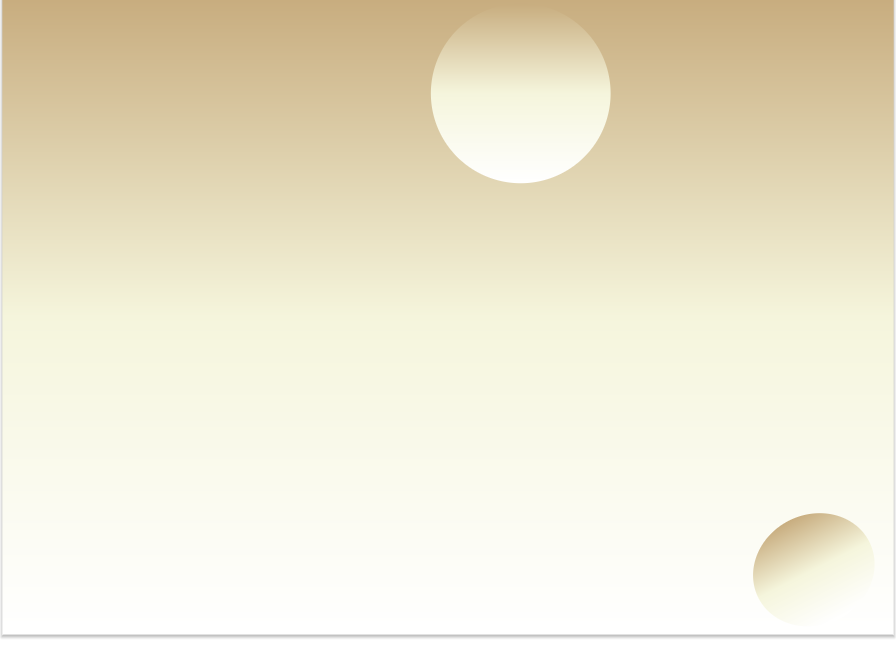
Give the GLSL for this background, as a WebGL 2 fragment shader.

```glsl
#version 300 es
precision highp float;
// A sand-to-white panel with a soft shadow, a large disc and a small tilted ellipse.

uniform vec2 u_resolution;
out vec4 fragColor;

// Three-stop ramp: sand at 0, cream at the middle, white at 1.
vec3 sandRamp(float t) {
  const vec3 sand = vec3(0.784, 0.678, 0.498);
  const vec3 cream = vec3(0.961, 0.961, 0.863);
  t = clamp(t, 0.0, 1.0) * 2.0;
  return t < 1.0 ? mix(sand, cream, t) : mix(cream, vec3(1.0), t - 1.0);
}

float boxDistance(vec2 p, vec2 halfSize) {
  vec2 d = abs(p) - halfSize;
  return length(max(d, 0.0)) + min(max(d.x, d.y), 0.0);
}

// First-order distance to an ellipse with the given radii.
float ellipseDistance(vec2 p, vec2 radii) {
  float k = length(p / radii);
  return k * (k - 1.0) / max(length(p / (radii * radii)), 1e-4);
}

float coverage(float dist, float pixel) {
  return clamp(0.5 - dist / pixel, 0.0, 1.0);
}

void main() {
  // Canvas height is one unit.
  float pixel = 1.0 / u_resolution.y;
  vec2 p = gl_FragCoord.xy * pixel;
  float centerX = 0.5 * u_resolution.x * pixel;

  // Drop shadow beneath the panel
  vec2 panelHalf = vec2(centerX - 0.0036, 0.5);
  vec2 panelPos = p - vec2(centerX, 0.5207);
  float shadowDist = boxDistance(panelPos + vec2(0.0, 0.003), panelHalf);
  vec3 color = vec3(1.0 - 0.28 * (1.0 - smoothstep(-0.004, 0.006, shadowDist)));

  // Panel with a vertical ramp
  vec3 panelColor = sandRamp((1.0 - p.y) / 0.979);
  color = mix(color, panelColor, coverage(boxDistance(panelPos, panelHalf), pixel));

  // Large disc near the top
  vec2 disc = p - vec2(0.8036, 0.8559);
  float discRadius = 0.1387;
  vec3 discColor = sandRamp(0.5 - 0.5 * disc.y / discRadius);
  color = mix(color, discColor, coverage(length(disc) - discRadius, pixel));

  // Small ellipse at lower right, shaded across its short axis
  vec2 tilted = p - vec2(1.2559, 0.1207);
  float c = cos(0.47), s = sin(0.47);
  tilted = vec2(c * tilted.x + s * tilted.y, c * tilted.y - s * tilted.x);
  vec2 radii = vec2(0.0959, 0.0850);
  vec3 ellipseColor = sandRamp(0.5 - 0.5 * tilted.y / radii.y);
  color = mix(color, ellipseColor, coverage(ellipseDistance(tilted, radii), pixel));

  fragColor = vec4(color, 1.0);
}
```
